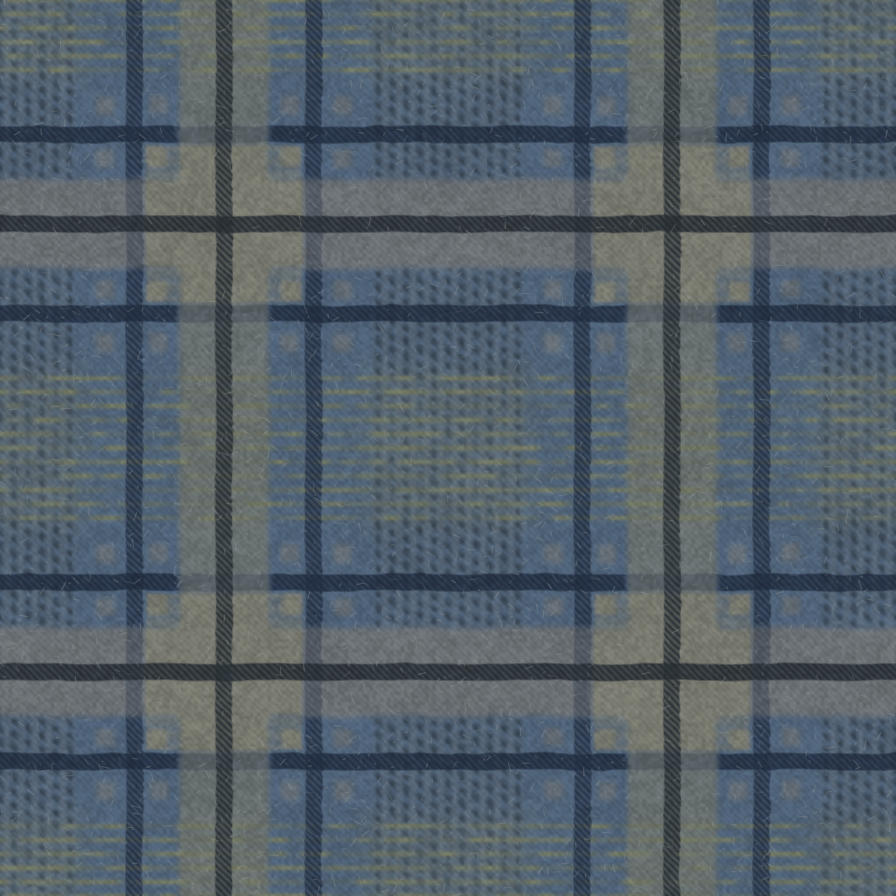
Reproduce this texture procedurally as a WebGL 1 fragment shader.

```glsl
precision highp float;
uniform vec2 u_resolution;

const float TAU = 6.2831853;
const float REPEATS = 2.0;
const float THREADS = 64.0;       // check threads across the canvas
const float TWILL = 128.0;        // diagonal ribs across the canvas
const float GRAIN_CELLS = 256.0;
const float FIBRE_CELLS = 96.0;

// Distances from the centre of a repeat, in repeats
const float CORE = 0.103;         // half width of the plain bands
const float PANEL = 0.174;        // half width of the tan crossing
const float SIDE_LINE = 0.2;      // offset of the paired lines
const float LINE_HALF = 0.0185;
const float CHECK_START = 0.335;

const vec3 BLUE = vec3(0.335, 0.402, 0.460);
const vec3 DEEP_BLUE = vec3(0.300, 0.380, 0.475);
const vec3 GREY = vec3(0.425, 0.440, 0.450);
const vec3 COLUMN_GREY = vec3(0.420, 0.443, 0.430);
const vec3 TAN = vec3(0.478, 0.480, 0.430);
const vec3 OLIVE = vec3(0.440, 0.460, 0.370);
const vec3 NAVY = vec3(0.125, 0.170, 0.245);
const vec3 CHARCOAL = vec3(0.150, 0.180, 0.205);
const vec3 LINT = vec3(0.600, 0.620, 0.610);

float hash(vec2 p) {
  vec3 q = fract(vec3(p.xyx) * 0.1031);
  q += dot(q, q.yzx + 33.33);
  return fract((q.x + q.y) * q.z);
}

// Value noise that wraps after the given number of cells
float wrapNoise(vec2 uv, float cells) {
  vec2 p = uv * cells;
  vec2 i = floor(p);
  vec2 f = fract(p);
  f = f * f * (3.0 - 2.0 * f);
  vec2 a = mod(i, cells);
  vec2 b = mod(i + 1.0, cells);
  return mix(mix(hash(a), hash(vec2(b.x, a.y)), f.x),
             mix(hash(vec2(a.x, b.y)), hash(b), f.x), f.y);
}

// One short loose fibre in some of the wrapped cells
float fibres(vec2 uv) {
  vec2 p = uv * FIBRE_CELLS;
  vec2 cell = floor(p);
  float blur = 0.08 + 0.5 * FIBRE_CELLS / u_resolution.y;
  float cover = 0.0;
  for (int j = -1; j <= 1; j++) {
    for (int i = -1; i <= 1; i++) {
      vec2 c = cell + vec2(float(i), float(j));
      vec2 id = mod(c, FIBRE_CELLS);
      vec2 centre = c + vec2(hash(id + 11.3), hash(id + 47.7));
      float angle = TAU * hash(id + 83.1);
      vec2 along = vec2(cos(angle), sin(angle));
      vec2 q = p - centre;
      float reach = 0.45 * hash(id + 121.9);
      float dist = length(q - along * clamp(dot(q, along), -reach, reach));
      float strength = smoothstep(0.45, 1.0, hash(id + 163.5));
      cover = max(cover, strength * (1.0 - smoothstep(0.0, blur, dist)));
    }
  }
  return cover;
}

// Soft bands, one per axis: 1 where d is below halfWidth
vec2 inside(vec2 d, float halfWidth, float soft) {
  float s = max(soft, REPEATS / u_resolution.y);
  return 1.0 - smoothstep(halfWidth - s, halfWidth + s, d);
}

void main() {
  vec2 uv = gl_FragCoord.xy / u_resolution;
  float grain = wrapNoise(uv, GRAIN_CELLS) - 0.5;
  float clump = wrapNoise(uv, 64.0) - 0.5;
  float rib = 0.5 + 0.5 * sin(TAU * TWILL * (uv.x + uv.y) + 1.5 * clump);

  // Distances from the repeat centre, slightly uneven
  vec2 sway = 0.0012 * sin(TAU * (uv.yx * vec2(5.0, 7.0) + vec2(0.1, 0.6)));
  vec2 d = abs(fract(uv * REPEATS + sway + 0.004 * vec2(grain, clump)) - 0.5);
  vec2 core = inside(d, CORE, 0.010);
  vec2 panel = inside(d, PANEL, 0.006);
  vec2 centreLine = inside(d, LINE_HALF, 0.003);
  vec2 sideLine = inside(abs(d - SIDE_LINE), LINE_HALF, 0.003);
  vec2 check = 1.0 - inside(d, CHECK_START, 0.008);
  vec2 thread = 0.5 + 0.5 * cos(TAU * THREADS * uv);

  // Ground, bands and tan crossing
  vec2 cool = inside(abs(d - 0.2), 0.115, 0.04);
  vec3 color = mix(BLUE, DEEP_BLUE, 0.75 * max(cool.x, cool.y));
  color = mix(color, COLUMN_GREY, 0.85 * core.x);
  color = mix(color, GREY, 0.9 * core.y);
  color = mix(color, TAN, 0.85 * panel.x * panel.y);

  // Blue corner rims and pale spots
  vec2 rim = inside(abs(d - 0.115), 0.018, 0.010);
  float corner = max(rim.x * (1.0 - core.y), rim.y * (1.0 - core.x));
  color = mix(color, DEEP_BLUE, 0.55 * corner * (0.6 + 0.4 * thread.y));
  vec2 spot = max(inside(abs(d - 0.265), 0.020, 0.012),
                  inside(abs(d - 0.146), 0.020, 0.010));
  color = mix(color, mix(GREY, TAN, panel.x * panel.y), 0.7 * spot.x * spot.y);

  // Broken dark threads and olive threads
  float dash = 0.55 + 0.45 * cos(TAU * THREADS * (uv.y + uv.x * 0.5) + 2.0 * clump);
  float darkThread = check.x * thread.x * dash * (1.0 - core.y);
  color = mix(color, CHARCOAL, darkThread * mix(0.55, 0.38, check.y));
  color = mix(color, GREY, 0.25 * check.x * (1.0 - thread.x) * (1.0 - core.y));
  float oliveThread = check.y * pow(thread.y, 2.0);
  color = mix(color, OLIVE, oliveThread * clamp(0.55 + 0.9 * clump, 0.0, 1.0));

  // Twilled dark lines, faded where the paired ones cross a band
  float warpWeave = mix(0.48, 0.92, rib);
  float weftWeave = mix(0.70, 0.98, rib);
  color = mix(color, NAVY, sideLine.x * warpWeave * mix(0.9, 0.45, core.y));
  color = mix(color, NAVY, sideLine.y * weftWeave * mix(0.95, 0.28, core.x));
  color = mix(color, CHARCOAL, centreLine.x * warpWeave);
  color = mix(color, CHARCOAL, centreLine.y * weftWeave);

  // Brushed wool surface
  float mottle = sin(TAU * (3.0 * uv.x + uv.y)) * sin(TAU * (4.0 * uv.y - uv.x));
  color *= 1.0 + 0.16 * grain + 0.06 * clump + 0.05 * (rib - 0.5) + 0.012 * mottle;
  color = mix(color, LINT, 0.32 * fibres(uv));
  gl_FragColor = vec4(color, 1.0);
}
```
